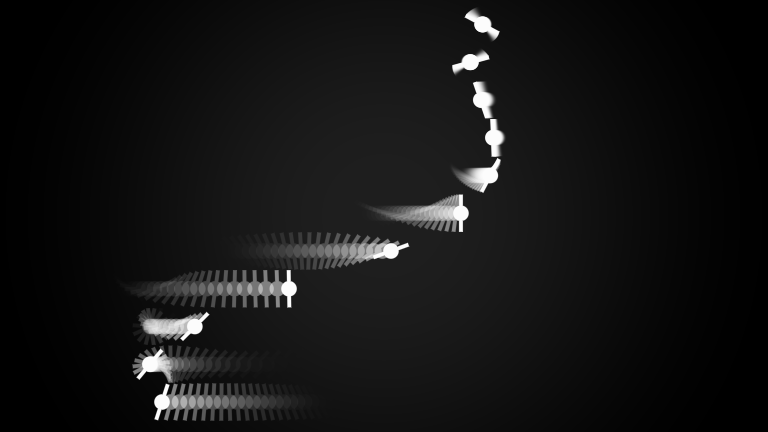
Write a Shadertoy shader that draws this background.

```glsl
// Eleven stacked spinning balls with crossbars, leaving fading trails on a dark vignette.
// Lengths are fractions of the canvas height; angles are in degrees.

const int ROWS = 11;
const int GHOSTS = 21;
const float FIRST_ROW_Y = 0.0694;
const float ROW_STEP = 0.0874;
const float BALL_RADIUS = 0.0180;
const vec2 BAR_HALF_SIZE = vec2(0.0432, 0.0045);

// Per row, bottom to top: x, bar angle, x step per ghost, angle step per ghost
const vec4 MOTION[ROWS] = vec4[ROWS](
    vec4(0.375,  72.0,  0.0205,   2.5),
    vec4(0.347,  50.0,  0.0000, -23.0),
    vec4(0.451,  45.0, -0.0163,  -1.0),
    vec4(0.669,  91.0, -0.0275,   1.5),
    vec4(0.905,  20.0, -0.0200,   8.0),
    vec4(1.067,  90.0, -0.0115,  -7.5),
    vec4(1.135,  62.0, -0.0030,  -5.0),
    vec4(1.141,  92.0,  0.0007,   0.3),
    vec4(1.113, 109.0,  0.0010,  -0.4),
    vec4(1.090,  15.0, -0.0003,   1.5),
    vec4(1.116, 152.0,  0.0003,  -2.0));

// Per row: change of the x step, change of the angle step
const vec2 CURVE[ROWS] = vec2[ROWS](
    vec2(-0.00012,  0.00), vec2(0.00075,  0.70), vec2(0.00064, -0.95),
    vec2( 0.00045, -0.40), vec2(0.00010, -0.12), vec2(0.00005,  0.05),
    vec2( 0.00000,  0.00), vec2(0.00000,  0.00), vec2(0.00000,  0.00),
    vec2( 0.00000,  0.00), vec2(0.00000,  0.00));

float boxDistance(vec2 p, vec2 halfSize) {
    vec2 d = abs(p) - halfSize;
    return length(max(d, 0.0)) + min(max(d.x, d.y), 0.0);
}

vec2 rotate(vec2 p, float angle) {
    float c = cos(angle), s = sin(angle);
    return vec2(c * p.x + s * p.y, c * p.y - s * p.x);
}

// Coverage of a ball crossed by a thin bar
float spinnerMask(vec2 p, float angle, float edge) {
    float ball = length(p) - BALL_RADIUS;
    float bar = boxDistance(rotate(p, angle), BAR_HALF_SIZE);
    return 1.0 - smoothstep(-edge, edge, min(ball, bar));
}

float vignette(vec2 p, vec2 center) {
    float r = length(p - center) / center.x;
    return 0.118 * (1.0 - smoothstep(0.08, 1.06, r));
}

// Paints the ghosts of one row from oldest to newest
float paintTrail(float shade, vec2 p, vec4 motion, vec2 curve, float edge) {
    for (int i = GHOSTS; i >= 0; i--) {
        float age = float(i);
        float x = motion.x + age * (motion.z + age * curve.x);
        float angle = radians(motion.y + age * (motion.w + age * curve.y));
        float fade = 1.0 - age / float(GHOSTS + 1);
        float alpha = i == 0 ? 1.0 : 0.55 * fade * fade;
        shade = mix(shade, 0.99, alpha * spinnerMask(p - vec2(x, 0.0), angle, edge));
    }
    return shade;
}

void mainImage(out vec4 fragColor, in vec2 fragCoord) {
    vec2 p = fragCoord / iResolution.y;
    vec2 center = 0.5 * iResolution.xy / iResolution.y;
    float edge = 0.75 / iResolution.y;

    float shade = vignette(p, center);

    // Bars fit inside their band, so only the nearest row matters
    float row = clamp(floor((p.y - FIRST_ROW_Y) / ROW_STEP + 0.5), 0.0, float(ROWS - 1));
    int index = int(row);
    vec2 local = vec2(p.x, p.y - FIRST_ROW_Y - row * ROW_STEP);
    shade = paintTrail(shade, local, MOTION[index], CURVE[index], edge);

    fragColor = vec4(vec3(shade), 1.0);
}
```
